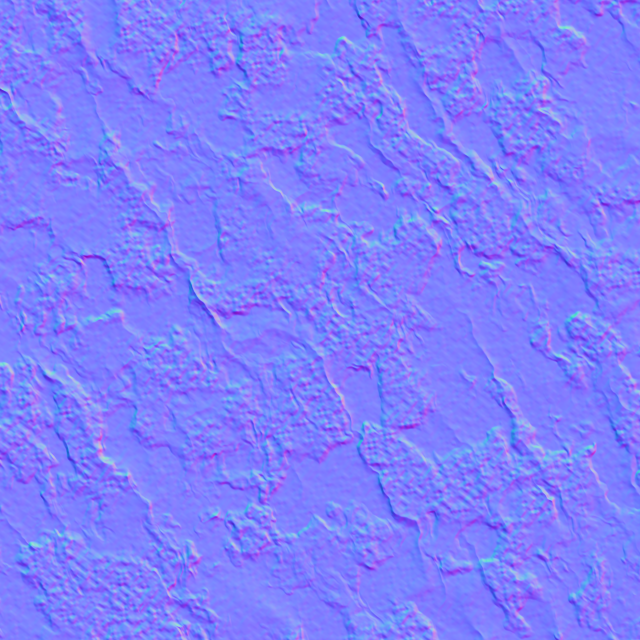
Give the GLSL for this texture map, as a Shadertoy shader.

```glsl
// Tangent-space normal map of rough, creased rock with smooth hollows and diagonal ridges.

float hash(vec2 p) {
    return fract(sin(dot(p, vec2(127.1, 311.7))) * 43758.55);
}

float noise(vec2 p) {
    vec2 cell = floor(p), f = fract(p);
    f = f * f * f * (f * (f * 6.0 - 15.0) + 10.0);
    return mix(mix(hash(cell), hash(cell + vec2(1, 0)), f.x),
               mix(hash(cell + vec2(0, 1)), hash(cell + vec2(1, 1)), f.x), f.y);
}

// Each octave is rotated to hide the lattice
float fbm(vec2 p, int octaves) {
    float sum = 0.0, amp = 0.5, total = 0.0;
    for (int i = 0; i < octaves; i++) {
        sum += amp * noise(p);
        total += amp;
        amp *= 0.53;
        p = mat2(1.6, 1.2, -1.2, 1.6) * p + 17.3;
    }
    return sum / total;
}

// Rounded crest along the middle contour of a noise field
float crest(float n, float sharpness) {
    float d = (n - 0.5) * sharpness;
    return exp(-sqrt(d * d + 0.06));
}

float height(vec2 p) {
    // Wandering coordinates: x across the ridges, y along them
    vec2 warp = vec2(fbm(p * 15.0 + 3.1, 4), fbm(p * 15.0 + 41.7, 4)) - 0.5;
    vec2 q = p + 0.055 * warp;
    vec2 grainDir = vec2(dot(q, vec2(0.88, 0.47)), dot(q, vec2(-0.47, 0.88)));

    // Small raised crusts with ragged edges
    float crustField = fbm(grainDir * vec2(17.0, 11.0) + 8.4, 4);
    float crust = smoothstep(0.41, 0.61, crustField);

    // Long ridges, fading in and out, and shorter creases
    float ridge = crest(noise(grainDir * vec2(8.5, 2.3) + 23.0), 18.0);
    ridge *= smoothstep(0.1, 0.6, noise(p * 6.0 + 71.0));
    float crease = crest(noise(grainDir * vec2(16.0, 9.0) + 57.0), 11.0);
    crease *= smoothstep(0.3, 0.8, noise(p * 12.0 + 13.0));

    // Fine grit gathers on the crusts and thins out in the hollows
    float rough = 0.25 + 0.75 * smoothstep(0.38, 0.58, crustField)
                * smoothstep(0.15, 0.7, noise(p * 19.0 + 5.0));
    vec2 turned = mat2(0.8, 0.6, -0.6, 0.8) * p;
    float grit = 0.0014 * noise(turned * 52.0 + 2.0)
               + 0.0022 * noise(p * 97.0)
               + 0.0019 * noise(turned * 163.0 + 9.0);

    return 0.0025 * crust + 0.0046 * ridge + 0.0016 * crease + rough * grit;
}

void mainImage(out vec4 fragColor, in vec2 fragCoord) {
    vec2 p = fragCoord / iResolution.y;

    // Central differences give the slope
    vec2 e = vec2(0.0012, 0.0);
    vec2 slope = vec2(height(p + e.xy) - height(p - e.xy),
                      height(p + e.yx) - height(p - e.yx)) / (2.0 * e.x);

    vec3 normal = normalize(vec3(-slope * vec2(0.8, 1.1), 1.0));
    fragColor = vec4(normal * 0.5 + 0.5, 1.0);
}
```
